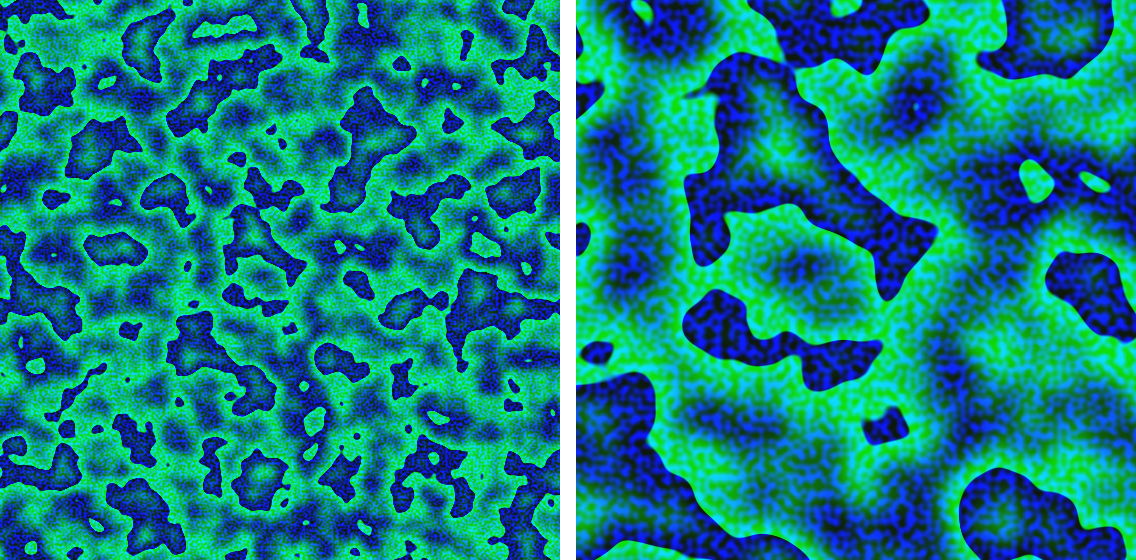
Left, the full canvas; right, a detail of the centre.
Write a three.js fragment shader that draws this texture.

```glsl
varying vec2 vUv;

const float TAU = 6.2831853;
const float RED_LEVEL = 0.05;

float hash(vec2 cell, float seed) {
  vec3 p = fract(vec3(cell.xyx + seed) * vec3(0.1031, 0.1030, 0.0973));
  p += dot(p, p.yzx + 33.33);
  return fract((p.x + p.y) * p.z);
}

// Dot product of a random unit gradient with the offset from its corner
float cornerSlope(vec2 cell, vec2 offset, float seed) {
  float angle = TAU * hash(cell, seed);
  return dot(vec2(cos(angle), sin(angle)), offset);
}

float gradientNoise(vec2 p, float seed) {
  vec2 cell = floor(p);
  vec2 f = p - cell;
  vec2 blend = f * f * f * (f * (f * 6.0 - 15.0) + 10.0);
  vec2 right = vec2(1.0, 0.0);
  vec2 up = vec2(0.0, 1.0);
  float low = mix(cornerSlope(cell, f, seed),
                  cornerSlope(cell + right, f - right, seed), blend.x);
  float high = mix(cornerSlope(cell + up, f - up, seed),
                   cornerSlope(cell + 1.0, f - 1.0, seed), blend.x);
  return mix(low, high, blend.y);
}

float layeredNoise(vec2 p, float gain, float seed) {
  float sum = 0.0;
  float weight = 1.0;
  for (int octave = 0; octave < 3; octave++) {
    sum += weight * gradientNoise(p, seed + float(octave) * 17.0);
    p = p * 2.0 + 0.37;
    weight *= gain;
  }
  return sum;
}

// Sawtooth tone: eases from dark to bright, then drops over a thin soft edge
float wrappedTone(float height, float edge) {
  float phase = fract(height);
  float ramp = smoothstep(0.0, 1.0, phase);
  return ramp * (1.0 - smoothstep(1.0 - edge, 1.0, phase));
}

void main() {
  // Broad islands in the green channel
  float height = 0.73 + 1.5 * layeredNoise(vUv * 10.0, 0.46, 5.0);
  float green = mix(0.09, 0.89, wrappedTone(height, 0.03));

  // Fine grain in the blue channel
  float grain = gradientNoise(vUv * 200.0, 71.0);
  float blue = clamp(0.5 + 1.4 * grain, 0.05, 0.98);

  gl_FragColor = vec4(RED_LEVEL, green, blue, 1.0);
}
```
